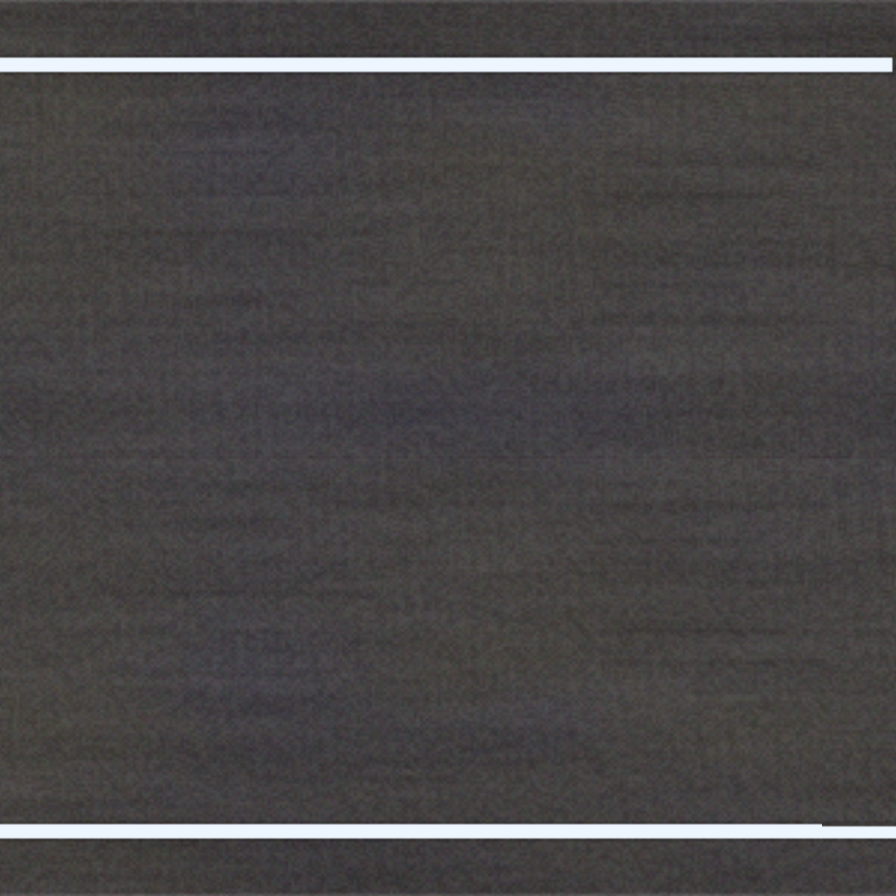
Give the GLSL for this texture, as a three.js fragment shader.

```glsl
// Dark brushed charcoal panel with two thin white horizontal stripes
#define BASE_COLOR vec3(0.268, 0.257, 0.258)
#define STRIPE_COLOR vec3(0.93, 0.96, 0.995)
#define STRIPE_TOP 0.9277
#define STRIPE_BOTTOM 0.0722
#define STRIPE_HALF 0.0080
#define EDGE_SOFT 0.0016
#define FOLD_Y 0.539
#define GRAIN_CELLS 300.0
#define GRAIN_GAIN 0.075
#define STREAK_GAIN 0.055
#define TINT_GAIN 0.016

varying vec2 vUv;

float hash(vec2 p) {
  return fract(sin(dot(p, vec2(127.1, 311.7))) * 43758.5453);
}

float noise(vec2 p) {
  vec2 i = floor(p);
  vec2 f = fract(p);
  f = f * f * (3.0 - 2.0 * f);
  return mix(mix(hash(i), hash(i + vec2(1.0, 0.0)), f.x),
             mix(hash(i + vec2(0.0, 1.0)), hash(i + vec2(1.0, 1.0)), f.x), f.y);
}

// Soft elliptical spot
float spot(vec2 p, vec2 center, vec2 radius) {
  vec2 d = (p - center) / radius;
  return exp(-dot(d, d));
}

// Thin horizontal streak with faded ends
float streak(vec2 p, float y, float x0, float x1) {
  float d = (p.y - y) / 0.006;
  return exp(-d * d) * smoothstep(x0, x0 + 0.05, p.x)
       * (1.0 - smoothstep(x1 - 0.05, x1, p.x));
}

// Broad tonal bands and brushed streaks; p.y is the distance from the fold
float brushedTone(vec2 p) {
  float fine = noise(p * vec2(7.0, 110.0)) - 0.5;
  float wide = noise(p * vec2(4.0, 34.0) + 17.0) - 0.5;
  float tone = STREAK_GAIN * (0.45 * fine + 0.4 * wide);
  tone += 0.014 * spot(p, vec2(0.4, 0.055), vec2(0.6, 0.018));
  tone -= 0.012 * spot(p, vec2(0.5, 0.0), vec2(0.9, 0.03));
  tone += 0.010 * spot(p, vec2(0.8, 0.15), vec2(0.25, 0.014));
  tone += 0.018 * spot(p, vec2(0.03, 0.34), vec2(0.13, 0.07));
  tone += 0.014 * spot(p, vec2(0.8, 0.32), vec2(0.25, 0.045));
  tone -= 0.018 * spot(p, vec2(0.33, 0.39), vec2(0.22, 0.035));
  float dark = streak(p, 0.125, 0.19, 0.32) + streak(p, 0.103, 0.63, 0.95)
             + streak(p, 0.142, 0.64, 0.85) + streak(p, 0.242, 0.66, 0.90)
             + streak(p, 0.279, 0.66, 0.95) + streak(p, 0.203, 0.10, 0.45);
  return tone - 0.022 * dark;
}

// Positive is cool violet, negative is warm olive
float tint(vec2 p) {
  float cool = spot(p, vec2(0.27, 0.28), vec2(0.13, 0.13))
             + 0.9 * spot(p, vec2(0.62, 0.34), vec2(0.07, 0.04))
             + 0.8 * spot(p, vec2(0.45, 0.0), vec2(0.45, 0.10));
  float warm = spot(p, vec2(0.0, 0.32), vec2(0.18, 0.16))
             + 0.7 * spot(p, vec2(1.0, 0.32), vec2(0.25, 0.16))
             + 0.5 * spot(p, vec2(0.52, 0.23), vec2(0.12, 0.10));
  return cool - warm + 0.8 * (noise(p * vec2(6.0, 14.0) + 41.0) - 0.5);
}

vec3 grain(vec2 p) {
  vec2 q = p * GRAIN_CELLS;
  float luma = noise(q) + 0.6 * noise(q * 0.53 + 9.0) - 0.8;
  vec3 chroma = vec3(noise(q * 0.7 + 31.0), noise(q * 0.7 + 57.0),
                     noise(q * 0.7 + 83.0)) - 0.5;
  return GRAIN_GAIN * (0.65 * luma + 0.4 * chroma);
}

float band(float d, float halfWidth) {
  return 1.0 - smoothstep(halfWidth - EDGE_SOFT, halfWidth + EDGE_SOFT, d);
}

void main() {
  vec2 uv = vUv;
  vec2 folded = vec2(uv.x, abs(uv.y - FOLD_Y));

  // Brushed surface
  vec3 color = BASE_COLOR + brushedTone(folded);
  color += TINT_GAIN * tint(folded) * vec3(-0.4, -0.35, 1.0);
  color += grain(uv);

  // Darker outer strips, pale rims and a faint central seam
  float outer = smoothstep(0.43, 0.445, abs(uv.y - 0.5));
  color -= 0.016 * outer * (0.5 + noise(uv * vec2(5.0, 60.0)));
  float rim = min(uv.y, 1.0 - uv.y);
  color += 0.09 * (1.0 - smoothstep(0.0, 0.005, rim));
  float seam = (uv.y - 0.4896) / 0.0016;
  color -= vec3(0.015, 0.025, 0.02) * exp(-seam * seam);

  // White stripes with thin dark borders; the upper one stops short
  float topDist = abs(uv.y - STRIPE_TOP);
  float bottomDist = abs(uv.y - STRIPE_BOTTOM);
  float topEnd = 1.0 - smoothstep(0.9945, 0.9975, uv.x);
  float border = max(band(topDist, 0.0115), band(bottomDist, 0.0115));
  color -= 0.045 * border;
  float notch = 0.0012 * step(0.917, uv.x);
  float stripe = max(band(topDist, STRIPE_HALF) * topEnd,
                     band(abs(uv.y - STRIPE_BOTTOM + notch), STRIPE_HALF - notch));
  color = mix(color, STRIPE_COLOR, stripe);

  gl_FragColor = vec4(clamp(color, 0.0, 1.0), 1.0);
}
```
